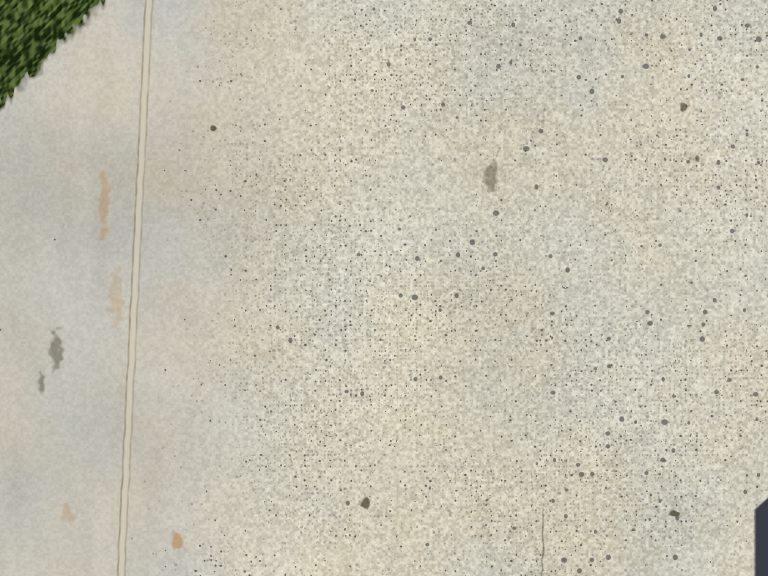
Reproduce this texture procedurally as a WebGL 2 fragment shader.

```glsl
#version 300 es
precision highp float;
// Sunlit concrete paving with exposed aggregate, a tooled joint and a lawn corner.
// Layered value noise tints the slab, jittered cells scatter the grit,
// and distance functions place the joint, stains, crack, grass and shadow.
uniform vec2 u_resolution;
out vec4 fragColor;

float hash(vec2 p) {
  vec3 q = fract(vec3(p.xyx) * 0.1031);
  q += dot(q, q.yzx + 33.33);
  return fract((q.x + q.y) * q.z);
}

float noise(vec2 p) {
  vec2 i = floor(p), f = fract(p);
  f = f * f * (3.0 - 2.0 * f);
  return mix(mix(hash(i), hash(i + vec2(1, 0)), f.x),
             mix(hash(i + vec2(0, 1)), hash(i + vec2(1, 1)), f.x), f.y);
}

float fbm(vec2 p) {
  float sum = 0.0, amp = 0.5;
  for (int i = 0; i < 5; i++) {
    sum += amp * noise(p);
    p = mat2(1.6, 1.2, -1.2, 1.6) * p + 7.3;
    amp *= 0.5;
  }
  return sum;
}

// One jittered grain per cell; density is the share of filled cells.
float grains(vec2 p, float cells, float density, float size, float px) {
  vec2 q = p * cells, id = floor(q);
  vec2 centre = 0.3 + 0.4 * vec2(hash(id + 3.7), hash(id + 19.1));
  vec2 d = fract(q) - centre;
  d.x *= 0.8 + 0.6 * hash(id + 41.3);
  float radius = size * (0.45 + 0.55 * hash(id + 57.9));
  float soft = px * cells * 0.7;
  float mask = 1.0 - smoothstep(radius - soft, radius + soft, length(d));
  return mask * step(hash(id + 71.5), density);
}

// Ragged elliptical mark, one at its centre and fading to zero.
float stain(vec2 p, vec2 centre, vec2 radii) {
  float d = length((p - centre) / radii) + 0.9 * (noise(p * 130.0) - 0.5);
  return 1.0 - smoothstep(0.5, 1.15, d);
}

float line(float d, float halfWidth, float soft) {
  return 1.0 - smoothstep(halfWidth - soft, halfWidth + soft, abs(d));
}

vec3 slab(vec2 p, float joint, float px) {
  float right = smoothstep(0.0, 0.35, joint);
  float coarse = smoothstep(0.35, 1.3, p.x + 0.12 * p.y);
  vec3 troweled = vec3(0.755, 0.742, 0.697), sandy = vec3(0.808, 0.790, 0.722);
  vec3 col = mix(troweled, sandy, right);
  // Broad weathering, warm and cool patches, brushed streaks
  col += 0.10 * (fbm(p * 4.5 + 2.0) - 0.48);
  col += vec3(0.05, 0.01, -0.05) * (fbm(p * 7.0 + 31.0) - 0.48);
  col += 0.05 * (1.0 - right) * (fbm(p * vec2(34.0, 7.0)) - 0.48);
  // Fine sand
  float roughness = mix(0.05, 0.15, right);
  col += roughness * (noise(p * 210.0) - 0.5) + 0.6 * roughness * (noise(p * 390.0) - 0.5);
  // Pale, tan and dark aggregate
  float patchy = 0.35 + 1.3 * smoothstep(0.3, 0.68, fbm(p * 6.0 + 13.0));
  col = mix(col, vec3(0.88, 0.86, 0.79), 0.5 * right * grains(p + 0.31, 95.0, 0.3, 0.3, px));
  col = mix(col, vec3(0.62, 0.57, 0.48), 0.6 * grains(p, 150.0, 0.28 * right * patchy, 0.3, px));
  col = mix(col, vec3(0.52, 0.53, 0.53), 0.6 * grains(p + 0.7, 105.0, 0.18 * right * patchy, 0.26, px));
  col = mix(col, vec3(0.27, 0.25, 0.22), 0.75 * grains(p + 1.3, 115.0, 0.11 * right * patchy, 0.22, px));
  col = mix(col, vec3(0.36, 0.36, 0.35), 0.75 * grains(p + 2.1, 42.0, 0.10 * coarse * patchy, 0.21, px));
  return col;
}

vec3 weather(vec3 col, vec2 p, float px) {
  vec3 rust = vec3(0.71, 0.54, 0.36), grime = vec3(0.31, 0.28, 0.22);
  // Rust runs and spots on the left
  col = mix(col, rust, 0.40 * stain(p, vec2(0.181, 0.645), vec2(0.009, 0.075)));
  col = mix(col, rust, 0.25 * stain(p, vec2(0.200, 0.485), vec2(0.014, 0.055)));
  col = mix(col, rust, 0.65 * stain(p, vec2(0.310, 0.058), vec2(0.011, 0.021)));
  col = mix(col, rust, 0.30 * stain(p, vec2(0.117, 0.110), vec2(0.012, 0.018)));
  // Dark scuffs and loose debris
  col = mix(col, grime, 0.45 * stain(p, vec2(0.097, 0.395), vec2(0.012, 0.035)));
  col = mix(col, grime, 0.45 * stain(p, vec2(0.072, 0.335), vec2(0.007, 0.020)));
  col = mix(col, grime, 0.80 * stain(p, vec2(0.371, 0.777), vec2(0.007, 0.005)));
  col = mix(col, grime, 0.75 * stain(p, vec2(0.634, 0.127), vec2(0.008, 0.011)));
  col = mix(col, grime, 0.80 * stain(p, vec2(1.171, 0.108), vec2(0.010, 0.006)));
  col = mix(col, grime, 0.45 * stain(p, vec2(0.852, 0.695), vec2(0.012, 0.028)));
  col = mix(col, grime, 0.70 * stain(p, vec2(1.186, 0.816), vec2(0.007, 0.008)));
  col = mix(col, grime, 0.70 * stain(p, vec2(1.211, 0.724), vec2(0.007, 0.009)));
  // Hairline crack at the bottom
  float crack = line(p.x - 0.942 - 0.004 * (noise(p.yy * 40.0) - 0.5), 0.0012, px);
  return mix(col, grime, 0.5 * crack * (1.0 - smoothstep(0.10, 0.13, p.y)));
}

vec3 grass(vec2 p) {
  vec2 along = vec2(p.x + p.y, p.y - p.x);
  float blades = 0.6 * noise(along * vec2(65.0, 190.0)) + 0.4 * noise(p * vec2(210.0, 75.0));
  vec3 col = mix(vec3(0.09, 0.14, 0.05), vec3(0.37, 0.44, 0.23), smoothstep(0.2, 0.85, blades));
  return col * (0.8 + 0.4 * fbm(p * 18.0));
}

void main() {
  vec2 p = gl_FragCoord.xy / u_resolution.y;
  float px = 1.0 / u_resolution.y;
  float joint = p.x - 0.210 - 0.049 * p.y + 0.002 * (noise(p.yy * 35.0) - 0.5);
  vec3 col = weather(slab(p, joint, px), p, px);
  // Tooled joint: pale ridge between two worn edges
  col = mix(col, vec3(0.82, 0.79, 0.71), 0.75 * line(joint, 0.006, 0.003));
  float wear = 0.35 + 0.45 * noise(p * 90.0);
  col = mix(col, vec3(0.54, 0.49, 0.40), wear * line(joint + 0.006, 0.0015, 0.0015));
  col = mix(col, vec3(0.57, 0.53, 0.45), 0.8 * wear * line(joint - 0.006, 0.0015, 0.0015));
  // Lawn corner with ragged blades and a thin contact shade
  float lawn = (p.x - 0.95 * (p.y - 0.80)) * 0.725 + 0.010;
  lawn += 0.022 * (noise(p * vec2(150.0, 70.0)) - 0.5) + 0.012 * (noise(p * 25.0) - 0.5);
  col *= 1.0 - 0.25 * (1.0 - smoothstep(0.0, 0.012, lawn));
  col = mix(col, grass(p), 1.0 - smoothstep(-0.003, 0.003, lawn));
  // Cast shadow in the lower right corner
  float shade = max(1.311 - p.x, p.y - 0.115 - 0.9 * (p.x - 1.311));
  col = mix(col, vec3(0.23, 0.24, 0.28), 1.0 - smoothstep(-0.003, 0.004, shade));
  fragColor = vec4(clamp(col, 0.0, 1.0), 1.0);
}
```
